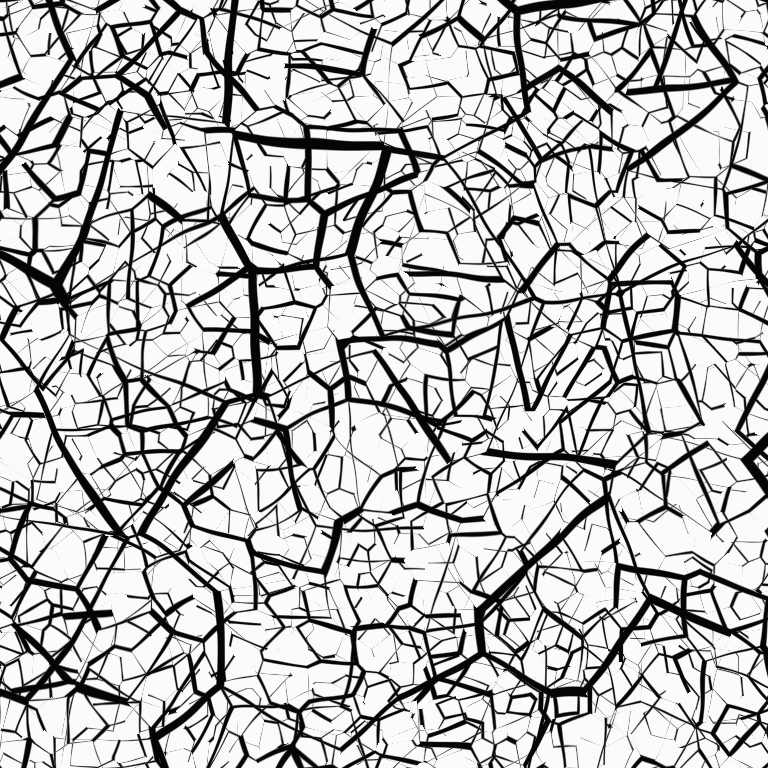
Give the GLSL for this texture, as a Shadertoy shader.

```glsl
// Dense network of black cracks on white, like crazed glaze or dry ground.
// Four Voronoi layers, from broad curved cracks to fine wisps, are overlaid;
// each cell edge has its own thickness, which swells and tapers with noise.

#define PAPER vec3(0.985)
#define INK vec3(0.02)
#define COARSE_CELLS 5.5
#define MEDIUM_CELLS 11.0
#define FINE_CELLS 20.0
#define WISP_CELLS 32.0
#define JITTER 0.92
#define BEND 0.035
#define SOFTNESS 0.0012
#define TAPER 0.4

vec2 hash22(vec2 p) {
    vec3 q = fract(p.xyx * vec3(0.1031, 0.1030, 0.0973));
    q += dot(q, q.yzx + 33.33);
    return fract((q.xx + q.yz) * q.zy);
}

float cornerSlope(vec2 corner, vec2 offset) {
    float angle = 6.28318 * hash22(corner + 71.0).x;
    return dot(vec2(cos(angle), sin(angle)), offset);
}

// Gradient noise, roughly -0.7 to 0.7
float gradientNoise(vec2 p) {
    vec2 i = floor(p), f = fract(p);
    vec2 u = f * f * f * (f * (f * 6.0 - 15.0) + 10.0);
    vec2 e = vec2(1.0, 0.0);
    float low = mix(cornerSlope(i, f), cornerSlope(i + e, f - e), u.x);
    float high = mix(cornerSlope(i + e.yx, f - e.yx),
                     cornerSlope(i + e.xx, f - e.xx), u.x);
    return mix(low, high, u.y);
}

vec2 noise2(vec2 p) {
    return vec2(gradientNoise(p), gradientNoise(p + 37.4));
}

vec2 cellPoint(vec2 cell, float seed) {
    return 0.5 + JITTER * (hash22(cell + seed) - 0.5);
}

// Signed distance to the cracks of one layer, in canvas units.
// Half-widths run from thin to thick; negative ones leave gaps.
float cracks(vec2 uv, float cells, float thin, float thick, float seed) {
    vec2 p = uv * cells;
    vec2 base = floor(p), f = fract(p);

    // Nearest cell point
    vec2 home = vec2(0.0), toHome = vec2(0.0);
    float nearest = 8.0;
    for (int y = -1; y <= 1; y++)
    for (int x = -1; x <= 1; x++) {
        vec2 cell = vec2(x, y);
        vec2 r = cell + cellPoint(base + cell, seed) - f;
        float d = dot(r, r);
        if (d < nearest) { nearest = d; home = cell; toHome = r; }
    }

    // Edges shared with the neighbours, each with its own width
    float swell = TAPER * thick * gradientNoise(p * 1.3 + seed);
    float field = 1.0;
    for (int y = -2; y <= 2; y++)
    for (int x = -2; x <= 2; x++) {
        if (x == 0 && y == 0) continue;
        vec2 cell = home + vec2(x, y);
        vec2 r = cell + cellPoint(base + cell, seed) - f;
        float d = dot(0.5 * (toHome + r), normalize(r - toHome)) / cells;
        float pick = hash22(2.0 * base + home + cell + seed + 5.3).x;
        field = min(field, d - mix(thin, thick, pick) - swell);
    }
    return field;
}

void mainImage(out vec4 fragColor, in vec2 fragCoord) {
    vec2 uv = fragCoord / iResolution.y + 3.0;

    // Bend the plane so that long cracks curve
    vec2 bent = uv + BEND * noise2(uv * 4.0) + 0.15 * BEND * noise2(uv * 15.0);

    // Open patches hold fewer fine cracks
    float patchiness = 0.0016 * gradientNoise(uv * 5.0 + 9.0);

    float field = cracks(bent, COARSE_CELLS, -0.0010, 0.0066, 11.0);
    field = min(field, cracks(bent + 0.37, MEDIUM_CELLS, -0.0010, 0.0045, 23.0));
    field = min(field, cracks(bent + 0.71, FINE_CELLS, -0.0010, 0.0033, 47.0) + 0.6 * patchiness);
    field = min(field, cracks(bent + 0.13, WISP_CELLS, -0.0022, 0.0018, 83.0) + patchiness);

    float soft = max(SOFTNESS, 0.6 / iResolution.y);
    float ink = 1.0 - smoothstep(-soft, soft, field);
    fragColor = vec4(mix(PAPER, INK, ink), 1.0);
}
```
